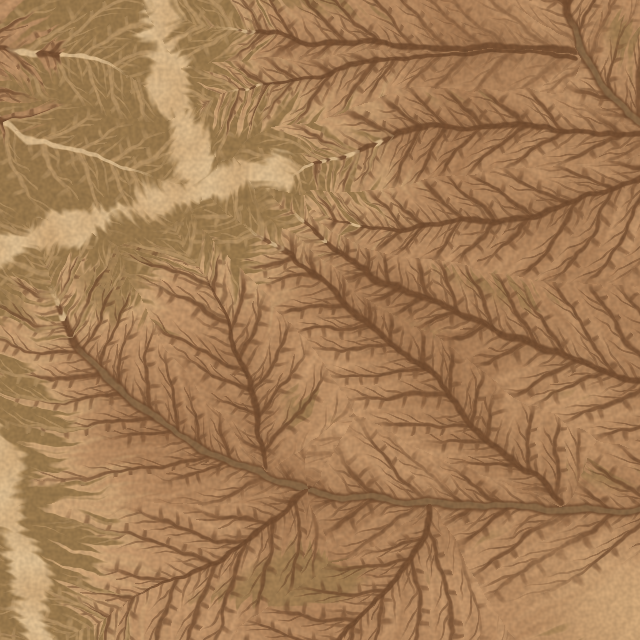
This texture is drawn by a Shadertoy shader. Its source:

```glsl
// Eroded badlands from above: branching gullies in clay, olive upland, pale crests.
// Points use the frame (along, across) of the nearest river curve; gullies are slanted
// repeats in that frame, and repeating the step puts twigs on the gullies.

const vec3 CLAY = vec3(.645, .47, .32), SAND = vec3(.775, .6, .43);
const vec3 STRAW = vec3(.815, .665, .48), CREAM = vec3(.87, .745, .57);
const vec3 OLIVE = vec3(.585, .46, .29), SILT = vec3(.54, .42, .285);
const vec3 UMBER = vec3(.43, .285, .175);

struct Basin { vec2 frame; float near, next, width, seed; };

float hash(vec2 p) { return fract(sin(dot(p, vec2(127.1, 311.7))) * 43758.5); }

vec2 gradient(vec2 cell) {
  float angle = 6.2832 * hash(cell);
  return vec2(cos(angle), sin(angle));
}

// Gradient noise, roughly -0.7 to 0.7
float noise(vec2 p) {
  vec2 i = floor(p), f = p - i, e = vec2(1, 0);
  vec2 w = f * f * f * (f * (f * 6. - 15.) + 10.);
  float low = mix(dot(gradient(i), f), dot(gradient(i + e), f - e), w.x);
  float high = mix(dot(gradient(i + e.yx), f - e.yx), dot(gradient(i + 1.), f - 1.), w.x);
  return mix(low, high, w.y);
}

vec2 noise2(vec2 p) { return vec2(noise(p), noise(p + 37.3)); }

// Quadratic curve frame: x along, y signed across, z true distance
vec3 curveFrame(vec2 p, vec2 a, vec2 b, vec2 c) {
  vec2 u = b - a, w = a - 2. * b + c;
  float t = 0., best = 1e3;
  for (int i = 0; i <= 8; i++) {
    float k = float(i) / 8.;
    vec2 q = a + k * (2. * u + k * w) - p;
    if (dot(q, q) < best) { best = dot(q, q); t = k; }
  }
  for (int i = 0; i < 3; i++) {
    vec2 q = a + t * (2. * u + t * w) - p, slope = 2. * (u + t * w);
    float speed = dot(slope, slope);
    t = clamp(t - dot(q, slope) / max(speed + 2. * dot(q, w), .3 * speed), 0., 1.);
  }
  vec2 q = p - a - t * (2. * u + t * w), dir = normalize(u + t * w);
  return vec3(t * length(c - a) + dot(q, dir), dir.x * q.y - dir.y * q.x, length(q));
}

// Keeps the nearest river and the distance to the runner-up
void drain(inout Basin b, vec2 p, vec2 head, vec2 bend, vec2 mouth, float width) {
  vec3 f = curveFrame(p, head, bend, mouth);
  if (f.z < b.near) b = Basin(f.xy, f.z, b.near, width, dot(head, vec2(37, 91)));
  else b.next = min(b.next, f.z);
}

// Frame of the nearest side branch; z is its random value
vec3 branch(vec2 frame, float spacing, float slant, float seed) {
  float c = (frame.x + slant * abs(frame.y)) / spacing;
  float rnd = hash(vec2(floor(c), floor(seed * 10.) + 17. * step(0., frame.y)));
  float across = (fract(c) - .25 - .5 * rnd) * spacing / sqrt(1. + slant * slant);
  return vec3(-abs(frame.y), across, rnd);
}

// Tapering line along a branch frame
float vein(vec2 frame, float width, float reach) {
  float far = clamp(-frame.x / reach, 0., 1.), w = width * (1. - .5 * far);
  return (1. - smoothstep(.25 * w, w, abs(frame.y))) * (1. - smoothstep(.45, 1., far));
}

void mainImage(out vec4 fragColor, in vec2 fragCoord) {
  vec2 uv = fragCoord / iResolution.y;
  vec2 p = uv + .022 * noise2(uv * 6.) + .008 * noise2(uv * 21.) + .003 * noise2(uv * 60.);

  // Rivers, each from head to mouth
  Basin b = Basin(vec2(0), 9., 9., 0., 0.);
  drain(b, p, vec2(.08, .55), vec2(.25, .15), vec2(1.03, .205), .011);
  drain(b, p, vec2(.39, .65), vec2(.65, .46), vec2(.87, .21), .007);
  drain(b, p, vec2(.45, .67), vec2(.62, .5), vec2(1.03, .4), .007);
  drain(b, p, vec2(.46, .72), vec2(.62, .85), vec2(1.03, .78), .006);
  drain(b, p, vec2(.5, .66), vec2(.72, .61), vec2(1.03, .72), .006);
  drain(b, p, vec2(.34, .96), vec2(.6, .91), vec2(.9, .93), .007);
  drain(b, p, vec2(.36, .85), vec2(.55, .92), vec2(.9, .92), .005);
  drain(b, p, vec2(.86, 1.08), vec2(.89, .92), vec2(1.01, .79), .012);
  drain(b, p, vec2(.48, -.02), vec2(.66, .08), vec2(.67, .2), .008);
  drain(b, p, vec2(.31, .58), vec2(.42, .4), vec2(.42, .27), .006);
  drain(b, p, vec2(.2, .05), vec2(.38, .14), vec2(.49, .24), .006);
  drain(b, p, vec2(.2, .88), vec2(.12, .93), vec2(-.03, .92), .006);
  drain(b, p, vec2(.23, .73), vec2(.1, .75), vec2(-.03, .84), .006);

  // Gullies, twigs and short feathers
  float side = abs(b.frame.y);
  vec3 gully = branch(b.frame, .055, 1., b.seed);
  vec3 twig = branch(gully.xy, .022, .9, 100. * gully.z);
  vec3 feather = branch(b.frame, .019, .8, b.seed + 5.);
  float reach = mix(.07, .24, gully.z), inside = 1. - smoothstep(.7 * reach, reach, side);
  float lines = max(.75 * vein(gully.xy, .0055, reach), .55 * inside * vein(twig.xy, .0035, .022));
  lines = max(lines, .5 * vein(feather.xy, .0035, mix(.02, .06, feather.z)));
  lines *= mix(.35, 1., smoothstep(0., .03, b.next - b.near));
  float grown = smoothstep(-.01, .22, b.frame.x), width = b.width * mix(.4, 1., grown);
  float river = 1. - smoothstep(.4 * width, width, b.near);
  river *= smoothstep(-.02, .06, b.frame.x);
  float shade = .28 * exp(-b.near / .025) * grown + .16 * inside * exp(-abs(gully.y) / .006);

  // Rills follow the slant of the gullies
  float rill = noise(vec2((b.frame.x + side) * 75., side * 14. + b.seed));
  float grain = noise(uv * 170.) + .7 * noise(uv * 90. + 9.);

  // Distance to the crests shapes the upland
  float crest = curveFrame(p, vec2(.26, 1.06), vec2(.25, .85), vec2(.3, .74)).z;
  crest = min(crest, curveFrame(p, vec2(-.06, .59), vec2(.2, .69), vec2(.44, .735)).z);
  crest = min(crest, curveFrame(p, vec2(-.01, .32), vec2(.02, .18), vec2(.08, -.06)).z);
  float corner = smoothstep(.3, .12, p.x) * smoothstep(.58, .72, p.y);
  float edge = crest + .13 * rill + .06 * noise(p * 9.);
  float upland = 1. - smoothstep(.085, .115, edge - .13 * corner);
  float dry = max(smoothstep(.21, .1, edge), smoothstep(.75, 1., uv.x) * smoothstep(.2, .05, uv.y));
  float meadow = smoothstep(.26, .36, noise(uv * vec2(4, 9) + 4.7) + .35 * rill);
  meadow *= smoothstep(.025, .06, b.near);

  // Ground, then drainage, then crests
  vec3 color = mix(CLAY, SAND, clamp(.5 + .6 * noise(uv * 5.) + .55 * rill, 0., 1.));
  color = mix(color, STRAW, .7 * dry);
  color = mix(color, OLIVE, max(upland, .75 * meadow));
  color = mix(color, UMBER, shade * (1. - .7 * upland));
  color = mix(color, mix(UMBER, STRAW, upland), lines * (1. - .35 * upland));
  color = mix(color, mix(UMBER, CREAM, upland), .85 * river);
  float bed = smoothstep(.6, .25, b.near / width) * smoothstep(.008, .01, width);
  color = mix(color, SILT, .8 * bed);
  float ridge = smoothstep(.034, .018, crest + .03 * noise(uv * 14.) + .02 * rill);
  color = mix(color, mix(STRAW, CREAM, .6 + noise(uv * 20.)), .9 * ridge);
  fragColor = vec4(color * (1. + .09 * grain), 1);
}
```
